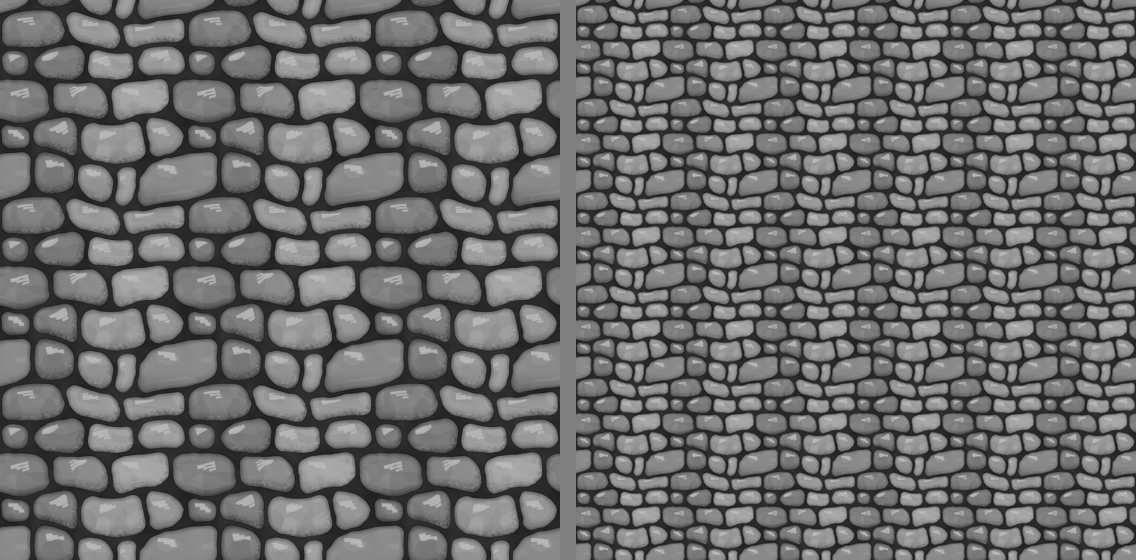
Left: one tile. Right: repeated 2 by 2.
Reproduce this texture procedurally as a Shadertoy shader.

```glsl
// A tiling wall of rounded grey stones in dark mortar. Wavy courses are split by
// harmonically spaced joints; each cell becomes a rounded stone with a worn rim,
// painted facets and pale glints. All noise wraps once per repeat.

#define REPEATS 3.0
#define MORTAR 0.012
#define CORNER 0.080
#define WOBBLE 0.022
#define GLINT 0.045
#define STIPPLE 0.13
#define MORTAR_GREY 0.165
#define STONE_GREY 0.51
#define GLINT_GREY 0.73

const float TAU = 6.28319;

// Upper edge of each course, from the top: mean, amplitude, phase, cycles
const vec4 COURSE[5] = vec4[5](
    vec4(0.078, 0.035, 0.760, 1.0), vec4(0.254, 0.016, 0.156, 2.0),
    vec4(0.422, 0.014, 0.450, 1.0), vec4(0.643, 0.018, 0.594, 2.0),
    vec4(0.840, 0.047, 0.645, 1.0));

// Joint spacing of each course: offset, cosine, sine, alternation
const vec4 SPACING[5] = vec4[5](
    vec4(0.005, -0.005, 0.016, 0.0), vec4(-0.035, 0.023, -0.031, 0.012),
    vec4(-0.075, -0.009, 0.013, 0.0), vec4(-0.033, 0.028, -0.053, -0.007),
    vec4(0.107, 0.033, 0.087, 0.036));

float hash(vec2 p) {
    return fract(sin(dot(p, vec2(127.1, 311.7))) * 43758.5453);
}

// Value noise that wraps after "period" cells
float noise(vec2 p, vec2 period) {
    p *= period;
    vec2 i = floor(p), f = fract(p);
    f = f * f * (3.0 - 2.0 * f);
    vec2 a = mod(i, period), b = mod(i + 1.0, period);
    return mix(mix(hash(a), hash(vec2(b.x, a.y)), f.x),
               mix(hash(vec2(a.x, b.y)), hash(b), f.x), f.y);
}

float courseEdge(int row, float x) {
    vec4 c = COURSE[row % 5];
    return c.x + c.y * cos(TAU * c.w * (x - c.z)) + float(row / 5);
}

float joint(int row, int i, int count) {
    vec4 s = SPACING[row];
    float t = float(i) / float(count);
    return s.x + t + s.y * cos(TAU * t) + s.z * sin(TAU * t)
         + (i % 2 == 0 ? s.w : -s.w);
}

// Joint leaning by a random slope; rise is the height within the course
float leaningJoint(int row, int i, int count, float rise) {
    return joint(row, i, count)
         + 0.3 * rise * (hash(vec2(i % count, row + 31)) - 0.5);
}

void mainImage(out vec4 fragColor, in vec2 fragCoord) {
    vec2 tile = fract(fragCoord / iResolution.xy * REPEATS);
    float soft = 0.8 * REPEATS / min(iResolution.x, iResolution.y);
    float broad = noise(tile, vec2(9.0)), fine = noise(tile, vec2(26.0));
    vec2 drift = vec2(broad, noise(tile + 0.37, vec2(8.0))) - 0.5;
    vec2 p = vec2(tile.x, 1.0 - tile.y) + WOBBLE * drift + 0.006 * (fine - 0.5);

    // Find the course and the stone within it
    if (p.y < courseEdge(0, p.x)) p.y += 1.0;
    int row = 0, col = 0;
    for (int k = 1; k < 5; k++) if (p.y > courseEdge(k, p.x)) row = k;
    int count = (row == 0 || row == 2) ? 3 : 4;
    float top = courseEdge(row, p.x), bottom = courseEdge(row + 1, p.x);
    float rise = p.y - 0.5 * (top + bottom);
    float first = leaningJoint(row, 0, count, rise);
    p.x = first + fract(p.x - first);
    for (int k = 1; k < 4; k++)
        if (k < count && p.x > leaningJoint(row, k, count, rise)) col = k;
    float left = leaningJoint(row, col, count, rise);
    float right = leaningJoint(row, col + 1, count, rise);
    vec2 id = vec2(col, row);

    // Stone-centred position, y up
    float midX = 0.5 * (joint(row, col, count) + joint(row, col + 1, count));
    float high = courseEdge(row, midX), low = courseEdge(row + 1, midX);
    vec2 halfSize = 0.5 * vec2(joint(row, col + 1, count) - joint(row, col, count), low - high);
    vec2 q = vec2(p.x - midX, 0.5 * (high + low) - p.y);

    // Depth inside the stone, with a different radius at each corner
    vec2 inset = vec2(min(p.x - left, right - p.x), min(p.y - top, bottom - p.y));
    float radius = CORNER * (0.65 + 0.7 * hash(id * 3.1 + step(0.0, q) * 7.3));
    radius = min(radius, min(halfSize.x, halfSize.y));
    float depth = min(min(inset.x, inset.y), radius - length(max(radius - inset, 0.0))) - MORTAR;

    // Stone tone, flat face and painted facets
    float tone = STONE_GREY - 0.08 * cos(TAU * (midX - 0.22)) + 0.05 * (hash(id + 5.7) - 0.5);
    float face = smoothstep(0.022, 0.034, depth + 0.024 * (broad - 0.5) + 0.01 * q.y / halfSize.y);
    float facet = noise(tile + 0.6 * drift.yx * 0.1, vec2(11.0, 14.0));
    float stone = tone + 0.035 * face + 0.03 * smoothstep(0.52, 0.56, facet)
                - 0.03 * smoothstep(0.70, 0.73, broad) + 0.025 * (fine - 0.5);
    stone -= 0.08 * smoothstep(0.15, 1.0, -q.y / halfSize.y);
    stone *= mix(0.76, 1.0, smoothstep(0.0, 0.022, depth));

    // Pitted lower and right rim
    float rim = (1.0 - smoothstep(0.02, 0.045, depth)) * smoothstep(0.0, 0.5, dot(q / halfSize, vec2(0.5, -0.8)));
    stone += STIPPLE * rim * (noise(tile, vec2(96.0)) - 0.45) * step(0.3, hash(id + 2.9));

    // Glints: parallel strokes of falling length near the upper left
    float angle = mix(-0.1, 0.8, hash(id + 8.3));
    vec2 along = vec2(cos(angle), sin(angle));
    vec2 start = q - halfSize * vec2(mix(-0.40, 0.05, hash(id + 1.4)), 0.42);
    float reach = GLINT * min(1.0, halfSize.x / 0.13);
    for (int s = 0; s < 3; s++) {
        vec2 r = start - float(s) * vec2(0.020, -0.013) * (hash(id + 4.6) > 0.5 ? 1.0 : -0.7);
        r = vec2(dot(r, along), dot(r, vec2(-along.y, along.x)));
        vec2 box = abs(r) - vec2(reach * (1.0 - 0.3 * float(s)), 0.009 - 0.001 * float(s));
        float edge = max(box.x, box.y) + 0.008 * (fine - 0.5);
        float stroke = (1.0 - smoothstep(-soft, soft, edge)) * smoothstep(0.012, 0.022, depth);
        stone = mix(stone, GLINT_GREY, 0.85 * stroke);
    }

    // Mortar, darker against the stones
    float mortar = MORTAR_GREY + 0.05 * (broad - 0.5) + 0.03 * (fine - 0.5);
    mortar -= 0.03 * smoothstep(-0.012, 0.0, depth);
    float grey = mix(mortar, stone, smoothstep(-soft, soft, depth));
    fragColor = vec4(vec3(grey), 1.0);
}
```
